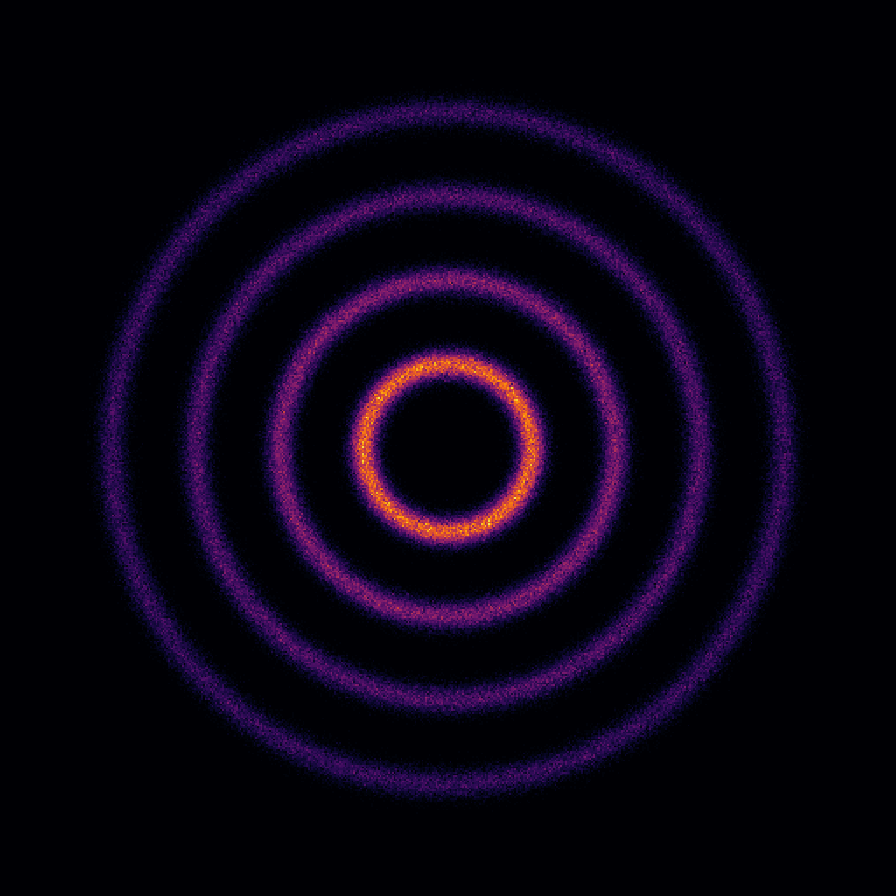
This background is drawn by a Shadertoy shader. Its source:

```glsl
// Four concentric rings of scattered points, shown as a 2D count histogram.
// Each ring has a Gaussian radial spread and a density falling as 1 / radius;
// every cell draws a Poisson count, which a dark-to-fiery ramp then colours.

// Uniform random value in (0, 1) for an integer cell
float cellRandom(ivec2 cell) {
    uvec2 q = 1597334673u * uvec2(cell + 4096);
    uint h = q.x ^ (q.y * 3812015801u);
    h = (h ^ (h >> 16)) * 2146121005u;
    h = (h ^ (h >> 15)) * 2221713035u;
    h ^= h >> 16;
    return (float(h >> 8) + 0.5) / 16777216.0;
}

// Expected number of points in a cell at this distance from the centre
float expectedCount(float radius) {
    const float spacing = 0.09375;
    float total = 0.0;
    for (int ring = 1; ring <= 4; ring++) {
        float offset = (radius / spacing - float(ring)) / 0.1;
        total += 39.0 / float(ring) * exp(-0.5 * offset * offset);
    }
    return total;
}

// Poisson sample: walk the cumulative distribution until it passes u
float poissonCount(float mean, float u) {
    float probability = exp(-mean);
    float cumulative = probability;
    float count = 0.0;
    for (int k = 1; k <= 70; k++) {
        if (u <= cumulative) break;
        count = float(k);
        probability *= mean / count;
        cumulative += probability;
    }
    return count;
}

// Black, violet, magenta, orange, pale yellow ramp as a polynomial
vec3 heatRamp(float t) {
    vec3 color = vec3(25.131, -12.243, -23.070);
    color = color * t + vec3(-71.319, 32.626, 73.210);
    color = color * t + vec3(77.163, -33.402, -81.807);
    color = color * t + vec3(-41.704, 17.436, 44.354);
    color = color * t + vec3(11.603, -3.973, -15.942);
    color = color * t + vec3(0.107, 0.564, 3.933);
    color = color * t + vec3(0.0002, 0.0017, -0.0195);
    return clamp(color, vec3(0.001, 0.0, 0.014), vec3(1.0));
}

void mainImage(out vec4 fragColor, in vec2 fragCoord) {
    // Centred square coordinates, split into histogram cells
    vec2 p = (fragCoord - 0.5 * iResolution.xy) / min(iResolution.x, iResolution.y);
    vec2 cell = floor(p * 512.0);
    float radius = length((cell + 0.5) / 512.0);

    float count = poissonCount(expectedCount(radius), cellRandom(ivec2(cell)));
    fragColor = vec4(heatRamp(min(count / 61.0, 1.0)), 1.0);
}
```
